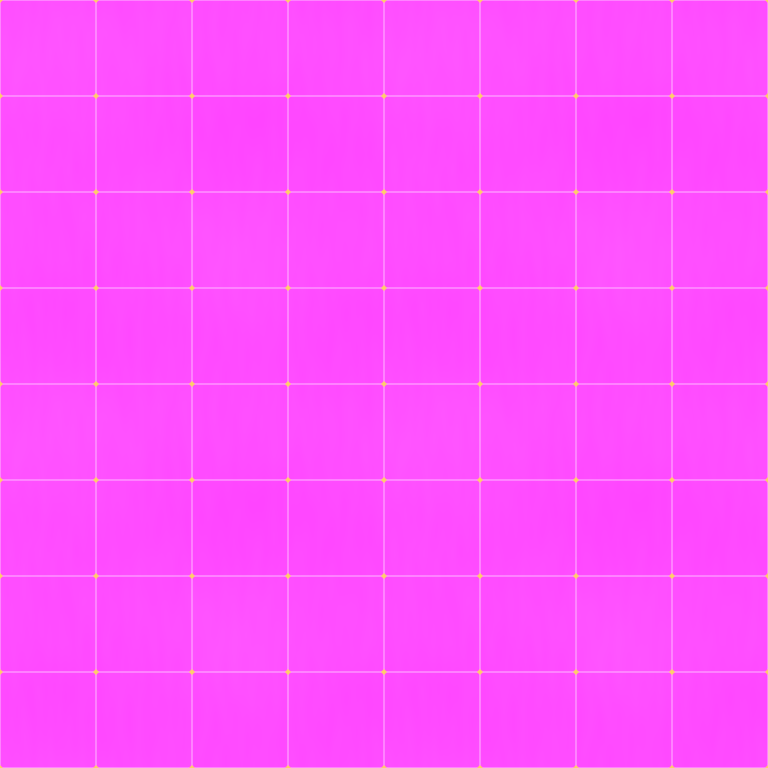
Reproduce this pattern procedurally as a Shadertoy shader.

```glsl
#define CELLS 8.0
#define PERIOD 4.0
#define LINE_WIDTH 0.0088
#define STUD_RADIUS 0.031
#define TINT_AMOUNT 0.017
#define CELL_AMOUNT 0.008
#define STREAK_AMOUNT 0.014
#define BASE_COLOR vec3(1.0, 0.30, 1.0)
#define LINE_COLOR vec3(1.0, 0.80, 1.0)
#define STUD_COLOR vec3(1.0, 0.80, 0.42)

const float PI = 3.14159265;

vec2 hash2(vec2 p) {
    vec3 q = fract(p.xyx * vec3(0.1031, 0.1030, 0.0973));
    q += dot(q, q.yzx + 33.33);
    return fract((q.xx + q.yz) * q.zy);
}

// Gradient at a lattice point, wrapped to the period
float cornerNoise(vec2 lattice, vec2 offset, vec2 period) {
    float angle = 2.0 * PI * hash2(mod(lattice, period) + 7.0).x;
    return dot(vec2(cos(angle), sin(angle)), offset);
}

float gradientNoise(vec2 p, vec2 period) {
    vec2 i = floor(p), f = fract(p);
    vec2 u = f * f * f * (f * (f * 6.0 - 15.0) + 10.0);
    vec2 e = vec2(0.0, 1.0);
    float low = mix(cornerNoise(i, f, period),
                    cornerNoise(i + e.yx, f - e.yx, period), u.x);
    float high = mix(cornerNoise(i + e.xy, f - e.xy, period),
                     cornerNoise(i + e.yy, f - e.yy, period), u.x);
    return mix(low, high, u.y);
}

// Soft clouds, a step per cell and fine vertical streaks
float surfaceTint(vec2 p) {
    float bands = -sin(PI * p.y);
    float drift = -cos(0.5 * PI * (p.x - 0.5)) * sin(0.5 * PI * p.y);
    float clouds = 0.45 * bands + 0.75 * drift + 0.8 * gradientNoise(p, vec2(PERIOD));
    float cellStep = hash2(mod(floor(p), PERIOD) + 3.0).y * 2.0 - 1.0;
    vec2 grain = vec2(10.0, 2.0);
    float streaks = gradientNoise(p * grain, PERIOD * grain);
    return TINT_AMOUNT * clouds + CELL_AMOUNT * cellStep + STREAK_AMOUNT * streaks;
}

// Antialiased fill of a signed distance
float coverage(float dist, float pixel) {
    return clamp(0.5 - dist / pixel, 0.0, 1.0);
}

void mainImage(out vec4 fragColor, in vec2 fragCoord) {
    vec2 p = fragCoord / iResolution.xy * CELLS;
    float pixel = CELLS / min(iResolution.x, iResolution.y);

    vec3 color = BASE_COLOR;
    color.g += surfaceTint(p);

    // Grid lines along the cell borders
    vec2 border = abs(fract(p + 0.5) - 0.5);
    float lineDist = min(border.x, border.y) - 0.5 * LINE_WIDTH;
    color = mix(color, LINE_COLOR, coverage(lineDist, pixel));

    // Diamond studs on the crossings
    float studDist = (border.x + border.y - STUD_RADIUS) * 0.7071;
    color = mix(color, STUD_COLOR, coverage(studDist, pixel));

    fragColor = vec4(color, 1.0);
}
```
